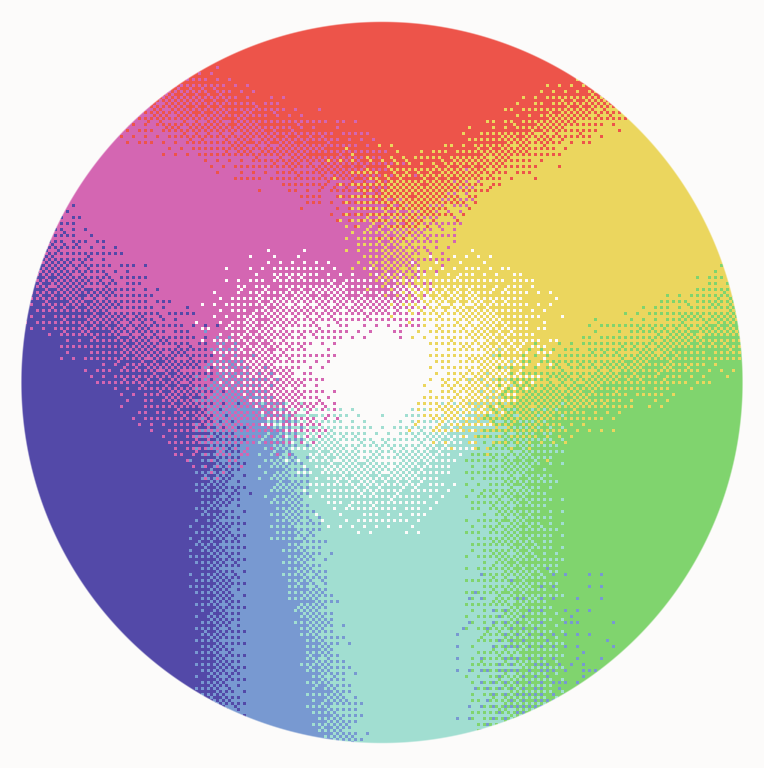
A WebGL 2 fragment shader for this background:

```glsl
#version 300 es
precision highp float;
// A colour wheel in eight flat inks, blended only by dithering on a square grid.
// Each ink border is a soft ramp; an ordered threshold with a little hash jitter
// turns every ramp into dots. A three-lobed white glow fades out from the middle.

#define CELLS 256.0        // dither cells per canvas height
#define RADIUS 0.4695      // disc radius in canvas heights
#define CENTRE_Y 0.502     // disc centre height
#define JITTER 0.24        // irregularity of the dots
#define CORE 0.115         // radius of the solid white middle
#define GLOW 0.425         // mean reach of the white glow
#define LOBE 0.095         // depth of the three glow lobes
#define GLOW_POWER 1.15    // falloff of the glow

uniform vec2 u_resolution;
out vec4 fragColor;

const vec3 WHITE   = vec3(0.99, 0.985, 0.98);
const vec3 RED     = vec3(0.93, 0.33, 0.29);
const vec3 YELLOW  = vec3(0.92, 0.84, 0.37);
const vec3 GREEN   = vec3(0.50, 0.83, 0.43);
const vec3 AQUA    = vec3(0.63, 0.87, 0.82);
const vec3 SKY     = vec3(0.47, 0.60, 0.82);
const vec3 INDIGO  = vec3(0.325, 0.286, 0.66);
const vec3 MAGENTA = vec3(0.83, 0.40, 0.70);

float hash(vec2 p) {
    return fract(sin(dot(p, vec2(127.1, 311.7))) * 43758.5453);
}

// Ordered thresholds, built up from a 2x2 pattern
float bayer2(vec2 c) {
    c = floor(c);
    return fract(c.x * 0.5 + c.y * c.y * 0.75);
}

float bayer8(vec2 c) {
    return bayer2(c * 0.25) / 16.0 + bayer2(c * 0.5) / 4.0 + bayer2(c);
}

// Linear ramp through 0.5 at zero distance
float ramp(float dist, float halfWidth) {
    return clamp(0.5 + 0.5 * dist / halfWidth, 0.0, 1.0);
}

// Pick one of two inks for a cell, with the second covering the given share
vec3 ditherInk(vec3 base, vec3 ink, float share, vec2 cell, float layer) {
    vec2 c = cell + layer * vec2(3.0, 2.0);
    float threshold = bayer8(c) + 1.0 / 128.0 + JITTER * (hash(c + layer * 17.0) - 0.5);
    return share > clamp(threshold, 0.004, 0.996) ? ink : base;
}

// Lower inks, left to right: indigo, sky, aqua, green
vec3 lowerInk(vec2 p, vec2 cell) {
    vec3 ink = ditherInk(INDIGO, SKY, ramp(p.x + 0.449, 0.085), cell, 1.0);
    ink = ditherInk(ink, AQUA, ramp(p.x + 0.316 + 0.204 * p.y, 0.08), cell, 2.0);
    ink = ditherInk(ink, GREEN, ramp(p.x - 0.368, 0.15), cell, 3.0);
    float fleck = 0.2 * ramp(-p.y - 0.7, 0.2) * ramp(0.13 - abs(p.x - 0.43), 0.1);
    return ditherInk(ink, SKY, fleck, cell, 4.0);
}

// Upper inks: magenta and yellow under a red wedge
vec3 upperInk(vec2 p, vec2 cell) {
    float side = ramp(p.x - 0.13 * p.y, 0.05 + 0.3 * max(p.y, 0.0));
    vec3 ink = ditherInk(MAGENTA, YELLOW, side, cell, 5.0);
    float redLeft = ramp(p.y - 0.55 + 0.377 * p.x, 0.155);
    float redRight = ramp(dot(p, vec2(-0.47, 0.88)) - 0.403, 0.11);
    return ditherInk(ink, RED, min(redLeft, redRight), cell, 6.0);
}

void main() {
    vec2 uv = gl_FragCoord.xy / u_resolution.y;
    vec2 centre = vec2(0.5 * u_resolution.x / u_resolution.y, CENTRE_Y);
    vec2 cell = floor(uv * CELLS);
    vec2 p = ((cell + 0.5) / CELLS - centre) / RADIUS;

    // Bent horizon between the upper and lower inks
    float horizon = max(-0.05, max(0.463 * p.x - 0.265, -0.871 * p.x - 0.477));
    float spread = min(0.07 + 0.35 * abs(p.x), p.x < 0.0 ? 0.24 : 0.168);
    float above = ramp(p.y - horizon, spread);
    vec3 color = ditherInk(lowerInk(p, cell), upperInk(p, cell), above, cell, 8.0);

    // Three-lobed white glow
    vec2 g = p - vec2(-0.012, 0.02);
    float reach = GLOW + LOBE * sin(3.0 * atan(g.y, g.x));
    float core = length(g * vec2(0.9, 1.1));
    float glow = clamp((reach - core) / (reach - CORE), 0.0, 1.0);
    color = ditherInk(color, WHITE, pow(glow, GLOW_POWER), cell, 7.0);

    // Smooth disc edge
    float pixel = 1.0 / u_resolution.y;
    float disc = smoothstep(pixel, -pixel, length(uv - centre) - RADIUS);
    fragColor = vec4(mix(WHITE, color, disc), 1.0);
}
```
